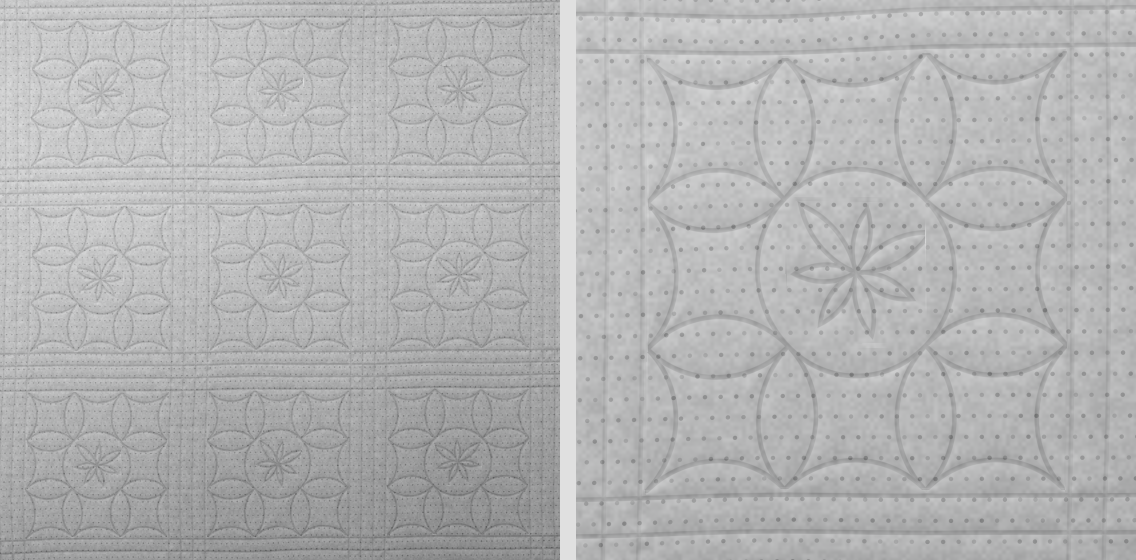
Left: the whole. Right: its middle third, enlarged.
Reproduce this pattern procedurally as a WebGL 1 fragment shader.

```glsl
precision highp float;
// Grey whole-cloth quilt: a 3 by 3 set of stitched blocks of interlaced arcs
// around a flower, parted by bands of four straight seams. Distances to the
// seams give a puffed height field, lit from above, over dotted cotton.
uniform vec2 u_resolution;

#define PITCH vec2(0.3195, 0.332)   // block repeat, in canvas units
#define CENTRE vec2(0.5, 0.504)     // middle of the central block
#define BLOCK 0.78                  // stitched part of each repeat
#define THREAD 0.0012               // half width of a seam
#define STITCH_DARK 0.10
#define PUFF 0.006                  // how quickly padding rises from a seam
#define RELIEF 0.13
#define DOT_PITCH vec2(0.0092, 0.0125)
#define DOT_DARK 0.15
#define GRAIN 0.055
#define WOBBLE 0.004

float hash(vec2 p) {
  vec3 q = fract(p.xyx * vec3(0.1031, 0.1030, 0.0973));
  q += dot(q, q.yzx + 33.33);
  return fract((q.x + q.y) * q.z);
}

float noise(vec2 p) {
  vec2 i = floor(p), f = fract(p);
  f = f * f * (3.0 - 2.0 * f);
  return mix(mix(hash(i), hash(i + vec2(1.0, 0.0)), f.x),
             mix(hash(i + vec2(0.0, 1.0)), hash(i + 1.0), f.x), f.y);
}

// Outline of a pointed petal from the origin along +x.
float petal(vec2 p, float len) {
  float offset = 0.9 * len;
  float radius = length(vec2(0.5 * len, offset));
  return abs(length(vec2(p.x - 0.5 * len, abs(p.y) + offset)) - radius);
}

// Seven petals, the two beside the top one longer.
float flower(vec2 p, float turn) {
  float d = 1.0;
  for (float k = -3.0; k <= 3.0; k += 1.0) {
    float a = 1.5708 + k * 0.8976 + turn;
    float c = cos(a), s = sin(a);
    float len = mix(0.44, 0.60, step(abs(abs(k) - 1.0), 0.1));
    d = min(d, petal(vec2(c * p.x + s * p.y, c * p.y - s * p.x), len));
  }
  return d;
}

// Arcs of circles through the corners of a 3 by 3 grid; flower in the middle.
float motif(vec2 b, float turn) {
  vec2 cell = floor(b + 0.5);
  vec2 c = b - cell, q = abs(c);
  if (dot(cell, cell) < 0.5)
    return min(flower(c, turn), abs(length(c) - 0.7071));
  return min(abs(length(q - vec2(1.0, 0.0)) - 0.7071),
             abs(length(q - vec2(0.0, 1.0)) - 0.7071));
}

// Slight skew and wander of the hand-laid cloth.
vec2 drift(vec2 uv) {
  vec2 q = uv;
  q.x += 0.01 * (1.0 - uv.x) * (1.0 - smoothstep(0.1, 0.5, uv.y));
  q.y -= 0.009 * (uv.x - 0.5);
  return q + WOBBLE * (vec2(noise(uv * 9.0), noise(uv * 9.0 + 40.0)) - 0.5);
}

// x: distance to motif or level seams, y: distance to upright seams.
vec2 seams(vec2 uv) {
  vec2 g = (drift(uv) - CENTRE) / PITCH + 0.5;
  vec2 f = fract(g) - 0.5;
  vec2 rail = abs(abs(0.4333 - abs(f)) - 0.0333) * PITCH;
  vec2 b = f * 3.0 / BLOCK;
  float d = rail.y;
  if (max(abs(b.x), abs(b.y)) < 1.5) {
    float turn = 0.7 * (hash(floor(g) + 7.0) - 0.5);
    d = min(d, motif(b, turn) * BLOCK / 3.0 * PITCH.x);
  }
  return vec2(d, rail.x);
}

// Padding height, with puckers gathered along the seams.
float height(vec2 uv) {
  vec2 s = seams(uv);
  float puff = 1.0 - exp(-min(s.x, s.y) / PUFF);
  float pucker = noise(uv * vec2(55.0, 110.0)) * exp(-s.y / 0.015)
               + noise(uv * vec2(110.0, 60.0)) * exp(-s.x / 0.012);
  return puff + 0.5 * pucker + 0.4 * noise(uv * 38.0);
}

// Staggered rows of small printed dots.
float dots(vec2 uv, float px) {
  vec2 g = drift(uv) / DOT_PITCH;
  g.x += 0.5 * mod(floor(g.y), 2.0);
  float d = length((fract(g) - 0.5) * DOT_PITCH);
  float fade = 0.5 + 0.5 * hash(floor(g));
  return fade * (1.0 - smoothstep(0.0012 - 0.5 * px, 0.0014 + 0.5 * px, d));
}

void main() {
  vec2 uv = gl_FragCoord.xy / u_resolution;
  float px = 1.0 / min(u_resolution.x, u_resolution.y);

  // Broad falloff of light to the lower right.
  float tone = mix(0.59, 0.765, smoothstep(-0.1, 0.72, uv.y));
  tone -= 0.075 * (uv.x - 0.5) + 0.03 * smoothstep(0.8, 1.0, uv.y) * uv.x;
  tone += 0.03 * (noise(uv * 5.0) - 0.5);

  // Relief from the slope towards the light.
  vec2 stepToLight = 0.0015 * normalize(vec2(-0.35, 0.94));
  tone -= RELIEF * (height(uv + stepToLight) - height(uv - stepToLight));

  // Thread, fainter on the upright seams, broken into stitches.
  vec2 s = seams(uv);
  vec2 thread = 1.0 - smoothstep(THREAD - 0.5 * px, THREAD + px, s);
  float stitch = 0.6 + 0.4 * noise(uv * 230.0);
  tone -= STITCH_DARK * stitch * max(thread.x, 0.5 * thread.y);

  // Cotton print and weave.
  tone -= DOT_DARK * dots(uv, px);
  tone += GRAIN * (noise(uv * 420.0) + 0.6 * noise(uv * 170.0) - 0.8);
  gl_FragColor = vec4(vec3(tone) + vec3(-0.002, 0.0, 0.002), 1.0);
}
```
